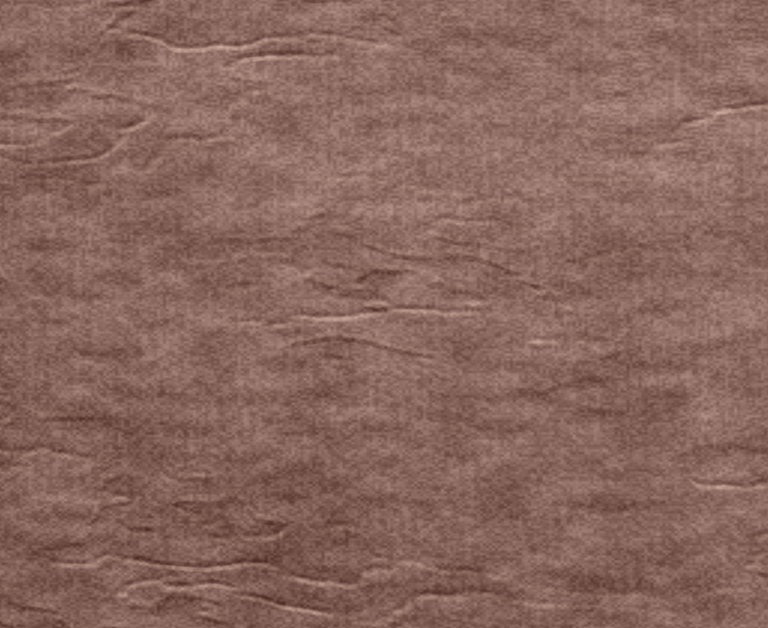
Write a Shadertoy shader that draws this texture.

```glsl
// Cleft red-brown sandstone: thin, ragged sheets of rock seen in raking light.
// Contours of stretched noise form the ledges; relief gives lit lips and
// shadows, then fine bedding ripples and sandy grain cover the surface.

#define STONE_COLOR vec3(0.538, 0.403, 0.368)
#define LAYERS 7.0
#define LEDGE_SOFTNESS 0.25
#define LEDGE_REACH 0.0035
#define LIP_LIGHT 0.125
#define LIP_SHADOW 0.085
#define RIPPLE_DEPTH 0.20
#define GRAIN_DEPTH 0.17
#define BROAD_SHADE 0.09

float hash(vec2 p) {
    return fract(sin(dot(p, vec2(127.1, 311.7))) * 43758.5453);
}

float noise(vec2 p) {
    vec2 cell = floor(p);
    vec2 f = fract(p);
    f = f * f * (3.0 - 2.0 * f);
    float low = mix(hash(cell), hash(cell + vec2(1.0, 0.0)), f.x);
    float high = mix(hash(cell + vec2(0.0, 1.0)), hash(cell + 1.0), f.x);
    return mix(low, high, f.y);
}

float fbm(vec2 p) {
    float sum = 0.0;
    float total = 0.0;
    float gain = 1.0;
    for (int i = 0; i < 5; i++) {
        sum += gain * noise(p);
        total += gain;
        gain *= 0.47;
        p = p * 2.03 + vec2(17.3, 9.1);
    }
    return sum / total;
}

// Height of the stacked sheets: flat treads joined by short, soft risers.
float sheetHeight(vec2 p) {
    p.y += 0.07 * (noise(p * 3.5 + 40.0) - 0.5) + 0.03 * p.x;
    float level = LAYERS * fbm(p * vec2(2.3, 6.0) + 5.0);
    return floor(level) + smoothstep(0.0, LEDGE_SOFTNESS, fract(level));
}

// Light on the risers, paired with a narrow shadow just above each lip.
float ledgeLight(vec2 p) {
    vec2 reach = LEDGE_REACH * vec2(-0.35, 1.0);
    float below = sheetHeight(p - reach);
    float lit = clamp(sheetHeight(p + reach) - below, -0.7, 1.0);
    float shaded = clamp(below - sheetHeight(p - 3.0 * reach), -0.4, 1.0);
    float wear = smoothstep(0.25, 0.72, noise(p * vec2(3.5, 6.0) + 71.0));
    return (LIP_LIGHT * lit - LIP_SHADOW * shaded) * mix(0.2, 1.15, wear);
}

// Low, broken ripples that follow the bedding.
float ripples(vec2 p) {
    p.y += 0.02 * noise(p * 6.0);
    return fbm(p * vec2(15.0, 42.0) + 23.0) - 0.5;
}

// Sand grains in two sizes, a little wider than tall.
float grain(vec2 p) {
    float coarse = noise(p * vec2(105.0, 135.0));
    float fine = noise(p * vec2(210.0, 255.0) + 31.0);
    return 0.4 * coarse + 0.75 * fine - 0.575;
}

void mainImage(out vec4 fragColor, in vec2 fragCoord) {
    vec2 p = fragCoord / iResolution.y;
    vec2 uv = fragCoord / iResolution.xy;

    // Broad stains, with the light falling off toward the lower left.
    float shade = BROAD_SHADE * (fbm(p * vec2(2.0, 5.0) + 90.0) - 0.5);
    shade += 0.035 * (uv.x - 0.5) + 0.04 * (uv.y - 0.5);

    float ledges = ledgeLight(p);
    float tone = shade + ledges;
    tone += RIPPLE_DEPTH * ripples(p);
    tone += GRAIN_DEPTH * grain(p);

    // Lit lips turn slightly tan.
    vec3 color = STONE_COLOR + tone;
    color += max(ledges, 0.0) * vec3(0.08, 0.06, -0.05);
    fragColor = vec4(clamp(color, 0.0, 1.0), 1.0);
}
```
